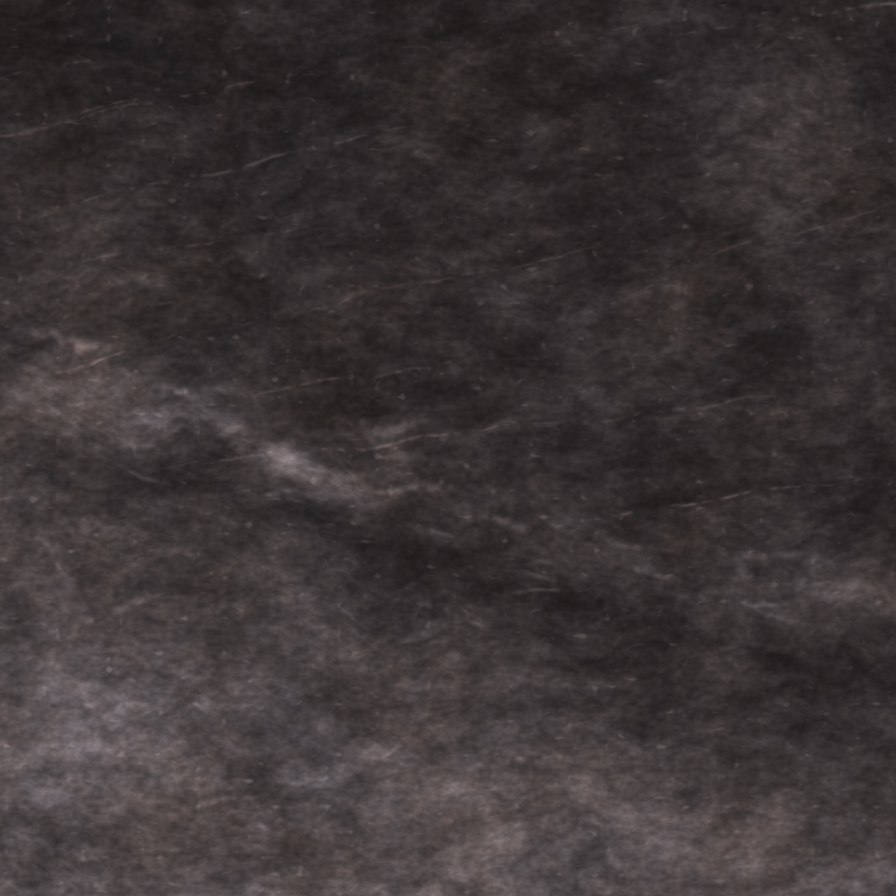
A WebGL 2 fragment shader for this texture:

```glsl
#version 300 es
precision highp float;

uniform vec2 u_resolution;
out vec4 fragColor;

vec2 hash2(vec2 p) {
    vec3 h = fract(p.xyx * vec3(0.1031, 0.1030, 0.0973));
    h += dot(h, h.yzx + 33.33);
    return fract((h.xx + h.yz) * h.zy);
}

vec2 gradientAt(vec2 cell) {
    float angle = 6.2832 * hash2(cell + 71.0).x;
    return vec2(cos(angle), sin(angle));
}

float gradientNoise(vec2 p) {
    vec2 i = floor(p), f = fract(p);
    vec2 u = f * f * f * (f * (f * 6.0 - 15.0) + 10.0);
    vec2 e = vec2(0.0, 1.0);
    float low = mix(dot(gradientAt(i), f), dot(gradientAt(i + e.yx), f - e.yx), u.x);
    float high = mix(dot(gradientAt(i + e), f - e), dot(gradientAt(i + 1.0), f - 1.0), u.x);
    return mix(low, high, u.y);
}

float fbm(vec2 p) {
    float sum = 0.0, amplitude = 0.5;
    for (int i = 0; i < 5; i++) {
        sum += amplitude * gradientNoise(p);
        p = mat2(0.98, 0.17, -0.17, 0.98) * p * 2.03 + 17.3;
        amplitude *= 0.58;
    }
    return sum;
}

vec2 rotate(vec2 p, float angle) {
    float c = cos(angle), s = sin(angle);
    return vec2(c * p.x + s * p.y, c * p.y - s * p.x);
}

// Soft tapered stroke, brightest along its axis
float streak(vec2 p, float angle, float halfLength, float width) {
    vec2 q = rotate(p, angle);
    float along = q.x / halfLength;
    float taper = max(1.0 - along * along, 0.0);
    float across = q.y / (width * (0.4 + 0.6 * taper));
    return taper * exp(-across * across);
}

void main() {
    vec2 uv = gl_FragCoord.xy / u_resolution;
    vec2 warp = vec2(fbm(uv * 4.0 + 3.0), fbm(uv * 4.0 + 41.0));
    vec2 p = uv + 0.06 * warp;

    // Broad light and dark regions
    float paleCorner = smoothstep(0.64, 0.2, p.y + 0.36 * p.x);
    float bandOffset = p.y - 0.585 + 0.29 * p.x;
    float band = exp(-pow(bandOffset / 0.055, 2.0));
    float underside = exp(-pow((bandOffset + 0.06) / 0.022, 2.0));
    float tone = 0.17 + 0.145 * paleCorner + 0.042 * band - 0.035 * underside;
    tone -= 0.025 * smoothstep(0.65, 0.95, p.y);
    tone += 0.09 * exp(-length((p - vec2(0.03, 0.57)) * vec2(7.0, 13.0)));
    tone += 0.08 * exp(-length((p - vec2(0.87, 0.9)) * vec2(9.0, 12.0)));

    // Clouds, slanted fibres, mottling and fine grain
    float cloud = fbm(p * vec2(5.0, 8.0) + 9.0);
    float rising = fbm(rotate(p, 0.2) * vec2(11.0, 34.0) + 23.0);
    float falling = fbm(rotate(p, -0.38) * vec2(11.0, 32.0) + 57.0);
    float fibre = mix(rising, falling, clamp(band + 0.3 * paleCorner, 0.0, 1.0));
    float mottle = fbm(uv * vec2(26.0, 40.0) + 0.8 * warp + 67.0);
    float grain = gradientNoise(uv * vec2(80.0, 125.0)) + 0.7 * gradientNoise(uv * vec2(150.0, 205.0) + 5.0);
    tone *= exp(0.68 * cloud + 0.48 * fibre + 0.5 * mottle + 0.19 * grain);

    // Broken hairline veins climbing to the right
    float breaks = smoothstep(-0.25, 0.4, gradientNoise(uv * vec2(24.0, 9.0)) + 0.8 * gradientNoise(uv * 85.0));
    float veins = 0.0;
    for (int i = 0; i < 13; i++) {
        vec2 r = hash2(vec2(float(i), 4.0));
        vec2 s = hash2(vec2(float(i), 19.0));
        vec2 center = vec2(r.x, 0.42 + 0.045 * (float(i) + r.y));
        vec2 q = uv + 0.025 * vec2(0.0, warp.y) - center;
        veins += (0.25 + 0.75 * s.y) * streak(q, 0.06 + 0.24 * s.x, 0.1 + 0.2 * r.y, 0.002);
    }

    // Short flakes falling along the diagonal band
    float flakes = 0.0;
    for (int i = 0; i < 36; i++) {
        vec2 r = hash2(vec2(float(i), 33.0));
        vec2 s = hash2(vec2(float(i), 52.0));
        vec2 center = vec2(r.x, 0.575 - 0.29 * r.x + 0.14 * (r.y - 0.4));
        vec2 q = uv + 0.04 * warp - center;
        flakes += (0.4 + 0.6 * s.y) * streak(q, 0.15 - 0.65 * s.x, 0.02 + 0.05 * s.y, 0.0025 + 0.004 * r.y);
    }

    // Loose slivers in the pale lower area
    float slivers = 0.0;
    for (int i = 0; i < 9; i++) {
        vec2 r = hash2(vec2(float(i), 81.0));
        vec2 s = hash2(vec2(float(i), 95.0));
        vec2 q = uv + 0.03 * warp - vec2(0.8 * r.x, 0.04 + 0.3 * r.y);
        slivers += streak(q, 0.9 * (s.x - 0.6), 0.03 + 0.04 * s.y, 0.0045);
    }
    float lens = streak(uv + 0.025 * warp - vec2(0.34, 0.475), -0.4, 0.12, 0.019);
    float specks = smoothstep(0.36, 0.65, gradientNoise(uv * vec2(70.0, 105.0) + 13.0) + 0.25 * mottle);

    tone += 0.15 * veins * breaks + 0.13 * flakes * (0.25 + 0.75 * breaks);
    tone += 0.12 * slivers * breaks + 0.17 * lens * (0.8 + fibre + mottle) + 0.09 * specks;
    tone = max(tone, 0.1);

    // Warm brown against cool grey mineral tint
    float warmth = 0.6 * gradientNoise(p * 7.0 + 31.0) + 0.5 * gradientNoise(uv * 42.0 + 7.0);
    warmth += 0.3 * veins * breaks - 0.15 * paleCorner;
    vec3 tint = vec3(1.085, 0.968, 0.975) + warmth * vec3(0.08, 0.0, -0.07);
    fragColor = vec4(clamp(tone * tint, 0.0, 1.0), 1.0);
}
```
